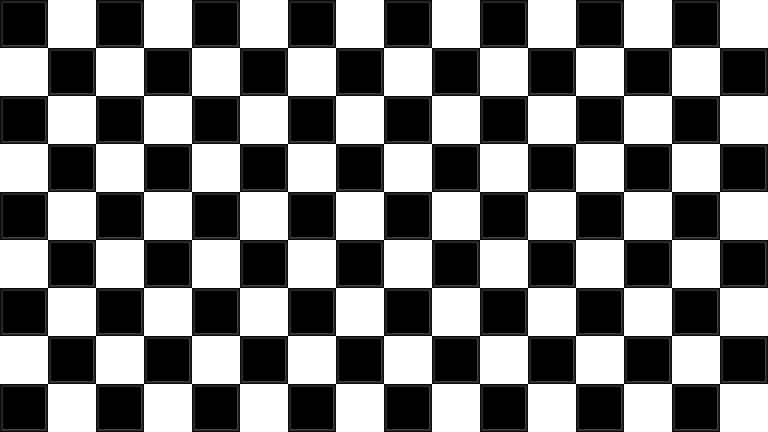
Write a WebGL 1 fragment shader that draws this pattern.

```glsl
precision highp float;
// Checkerboard of 16 by 9 squares, black in the lower left corner.
// Each black square has a near-black rim and a thin grey inset line, slightly
// brighter on the right and bottom; edges use analytic pixel coverage.

uniform vec2 u_resolution;

#define GRID vec2(16.0, 9.0)
#define RIM_WIDTH 0.03125
#define LINE_WIDTH 0.03125
#define WHITE 1.0
#define BLACK 0.0
#define RIM_GREY 0.05
#define LINE_BRIGHT 0.25
#define LINE_DIM 0.18

// Share of a pixel lying on the positive side of an edge
float coverage(float dist, float pixel) {
  return clamp(dist / pixel + 0.5, 0.0, 1.0);
}

void main() {
  vec2 grid = gl_FragCoord.xy / u_resolution * GRID;
  float pixel = max(GRID.x / u_resolution.x, GRID.y / u_resolution.y);
  vec2 cell = floor(grid);
  vec2 local = fract(grid) - 0.5;

  // Distance to the nearest side of the square
  vec2 sideDist = 0.5 - abs(local);
  float edge = min(sideDist.x, sideDist.y);

  // Rim, inset line and interior, from the outside in
  bool brightSide = sideDist.x < sideDist.y ? local.x > 0.0 : local.y < 0.0;
  float lineGrey = brightSide ? LINE_BRIGHT : LINE_DIM;
  float tone = mix(RIM_GREY, lineGrey, coverage(edge - RIM_WIDTH, pixel));
  tone = mix(tone, BLACK, coverage(edge - RIM_WIDTH - LINE_WIDTH, pixel));

  // Alternate squares, blended across their shared sides
  float inside = coverage(edge, pixel);
  bool darkCell = mod(cell.x + cell.y, 2.0) < 0.5;
  float darkShare = darkCell ? inside : 1.0 - inside;
  float darkTone = darkCell ? tone : RIM_GREY;

  gl_FragColor = vec4(vec3(mix(WHITE, darkTone, darkShare)), 1.0);
}
```
